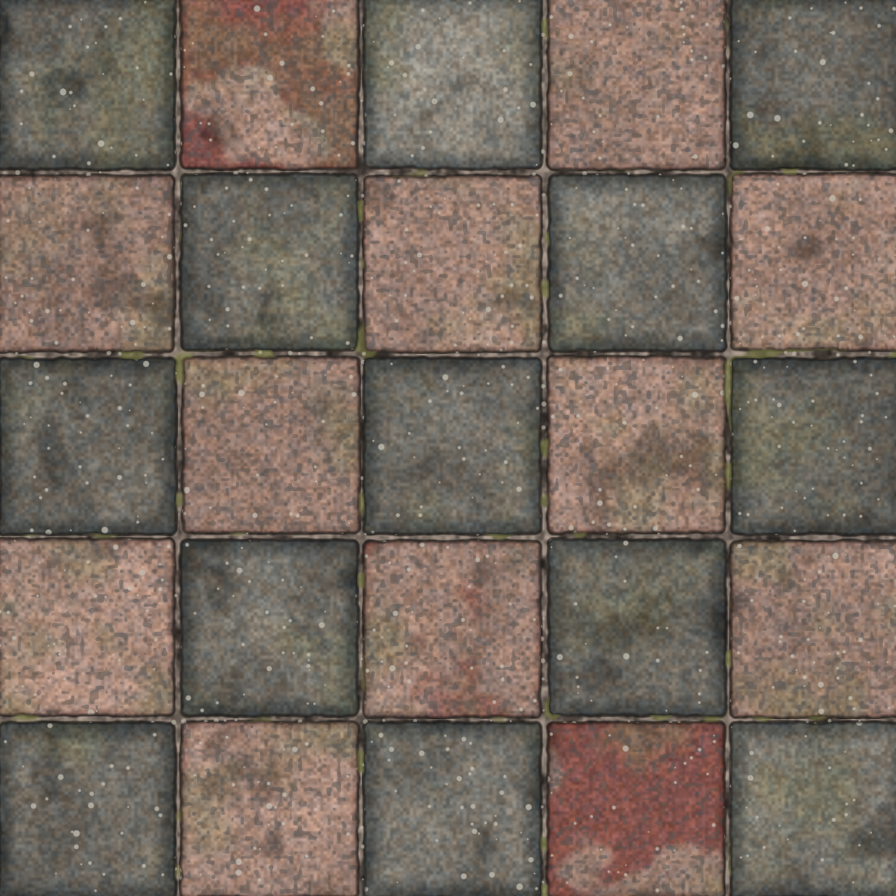
This texture is drawn by a Shadertoy shader. Its source:

```glsl
// Worn square pavers in a checkerboard of charcoal grey and dusty pink, about five by five.
// Each paver is a rounded box with its own tone, gritty noise, stains and pale chips;
// mortar, dirt and a little moss fill the narrow joints between them.

const vec2 PITCH = vec2(0.2045, 0.2035);
const vec2 ORIGIN = vec2(0.0055, 0.006);
const vec3 CHARCOAL = vec3(0.425, 0.410, 0.380);
const vec3 PINK = vec3(0.615, 0.505, 0.455);
const vec3 BRICK_RED = vec3(0.51, 0.305, 0.28);
const vec3 OLIVE = vec3(0.49, 0.475, 0.36);
const vec3 MORTAR = vec3(0.53, 0.48, 0.44);
const vec3 DIRT = vec3(0.20, 0.175, 0.16);
const vec3 CHIP = vec3(0.78, 0.76, 0.71);

float hash(vec2 p) {
    vec3 q = fract(vec3(p.xyx) * 0.1031);
    q += dot(q, q.yzx + 33.33);
    return fract((q.x + q.y) * q.z);
}

vec2 hash2(vec2 p) {
    return vec2(hash(p), hash(p + 71.7));
}

float noise(vec2 p) {
    vec2 i = floor(p), f = fract(p);
    f = f * f * (3.0 - 2.0 * f);
    return mix(mix(hash(i), hash(i + vec2(1, 0)), f.x),
               mix(hash(i + vec2(0, 1)), hash(i + vec2(1, 1)), f.x), f.y);
}

float fbm(vec2 p) {
    float sum = 0.0, weight = 0.5;
    for (int i = 0; i < 4; i++) {
        sum += weight * noise(p);
        p = p * 2.03 + 17.3;
        weight *= 0.5;
    }
    return sum / 0.9375;
}

float roundedBox(vec2 p, vec2 halfSize, float radius) {
    vec2 q = abs(p) - halfSize + radius;
    return length(max(q, 0.0)) + min(max(q.x, q.y), 0.0) - radius;
}

// One round fleck of random size in a random share of the grid cells
float flecks(vec2 uv, float cells, float share, float pixel) {
    vec2 cell = floor(uv * cells);
    vec2 centre = 0.3 + 0.4 * hash2(cell + 5.0);
    float radius = mix(0.08, 0.24, hash(cell + 23.0)) / cells;
    float d = length(fract(uv * cells) - centre) / cells - radius;
    return smoothstep(pixel, -pixel, d) * step(hash(cell + 41.0), share);
}

vec3 paverColor(vec2 uv, vec2 tile, float d, float pixel) {
    float pink = mod(tile.x + tile.y, 2.0);
    float order = mod(2.0 * tile.x + tile.y, 13.0);
    vec2 shifted = uv + tile * 3.7;
    float cloud = fbm(shifted * 14.0);

    // Base tone, with an occasional bleached grey paver
    vec3 color = mix(CHARCOAL, PINK, pink);
    float bleached = (1.0 - pink) * max(1.0 - abs(order - 8.0), 0.0);
    color *= 0.93 + 0.14 * hash(tile + 9.0) + 0.2 * bleached;
    color *= 1.0 + (cloud - 0.5) * mix(0.55, 0.3, pink);

    // Brick red wear on a few pink pavers, olive algae and dark smudges on all
    float redness = pink * smoothstep(4.0, 6.0, order) * step(order, 6.5);
    float redEdge = 0.78 - 0.36 * redness;
    float red = smoothstep(redEdge, redEdge + 0.12, fbm(shifted * 9.0 + 31.0));
    color = mix(color, BRICK_RED, red * (0.15 * pink + 0.75 * redness));
    color = mix(color, OLIVE, 0.5 * smoothstep(0.5, 0.8, fbm(shifted * 11.0 + 60.0)));
    color *= 1.0 - 0.25 * smoothstep(0.62, 0.82, fbm(shifted * 17.0 + 90.0));

    // Fine mineral grain with dark pits and a slight colour shift
    float grain = noise(uv * 270.0) * 0.6 + noise(uv * 150.0 + 40.0) * 0.4;
    color *= 1.0 + (grain - 0.5) * 0.5;
    float pits = smoothstep(0.6, 0.85, noise(uv * 185.0 + 80.0));
    color = mix(color, vec3(0.33, 0.32, 0.31), pits * mix(0.15, 0.5, pink));
    color += vec3(0.05, 0.0, -0.04) * (noise(uv * 130.0 + 120.0) - 0.5);

    // Soiled border: broad and cool on grey, narrow on pink
    float border = smoothstep(-mix(0.026, 0.009, pink), 0.0, d + 0.006 * (cloud - 0.5));
    color *= 1.0 - border * mix(vec3(0.38, 0.34, 0.31), vec3(0.18, 0.22, 0.22), pink);

    float chips = flecks(uv, 65.0, 0.05, pixel) + flecks(uv + 0.37, 110.0, 0.05, pixel);
    return mix(color, CHIP, min(chips, 1.0) * 0.75);
}

vec3 jointColor(vec2 uv, float d, float pixel) {
    float grit = noise(uv * 190.0);
    float packed = smoothstep(0.0005, 0.0032, d) * smoothstep(0.2, 0.6, fbm(uv * 38.0));
    vec3 color = mix(DIRT, MORTAR, packed) * (0.7 + 0.6 * grit);
    color = mix(color, vec3(0.46, 0.47, 0.25), 0.6 * smoothstep(0.66, 0.8, noise(uv * 34.0)));
    return mix(color, CHIP, 0.6 * flecks(uv, 85.0, 0.2, pixel));
}

void mainImage(out vec4 fragColor, in vec2 fragCoord) {
    vec2 uv = fragCoord / iResolution.xy;
    float pixel = 1.0 / min(iResolution.x, iResolution.y);
    vec2 grid = (uv + ORIGIN) / PITCH;
    vec2 tile = floor(grid);

    // Slightly uneven paver with ragged edges
    vec2 local = (fract(grid) - 0.5) * PITCH + (hash2(tile + 3.0) - 0.5) * 0.003;
    float d = roundedBox(local, PITCH * 0.5 - 0.0037, 0.006);
    d += (noise(uv * 85.0) - 0.5) * 0.0022 + (noise(uv * 24.0) - 0.5) * 0.0014;

    vec3 color = paverColor(uv, tile, d, pixel);
    color *= 1.0 - 0.4 * smoothstep(-0.0035, 0.0, d);
    color = mix(color, jointColor(uv, d, pixel), smoothstep(-pixel, pixel, d));
    fragColor = vec4(clamp(color, 0.0, 1.0), 1.0);
}
```
